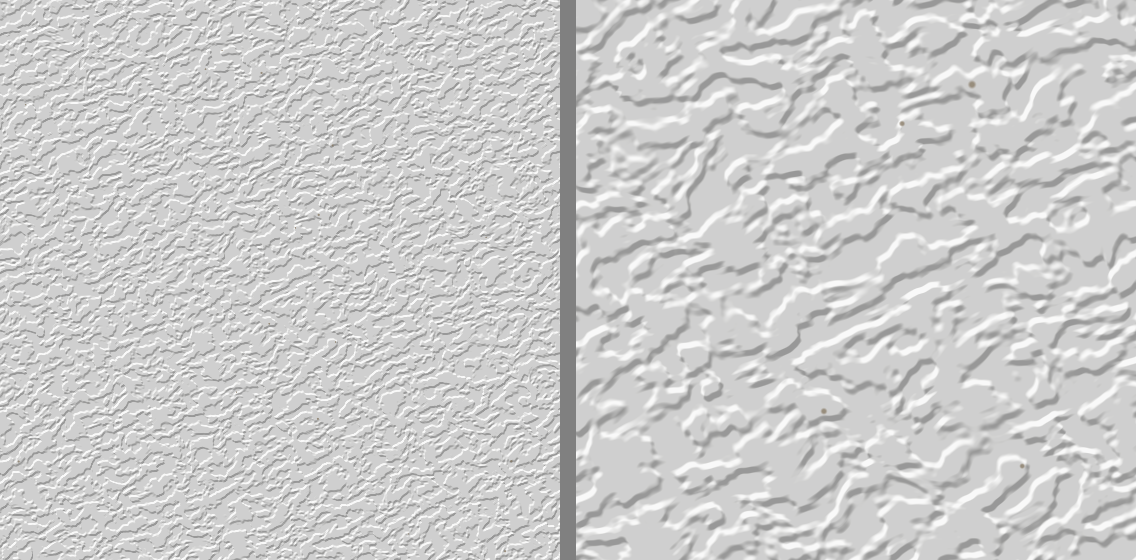
Left, the full canvas; right, a detail of the centre.
Give the GLSL for this texture, as a WebGL 1 fragment shader.

```glsl
precision highp float;
uniform vec2 u_resolution;

#define GRAIN_ANGLE 0.42
#define LIGHT_ANGLE 2.05
#define GRAIN_SCALE vec2(34.0, 62.0)
#define EDGE_REACH 0.0019
#define PLATEAU_SOFTNESS 0.13
#define FLAT_GREY vec3(0.812, 0.812, 0.81)
#define LIT_GAIN 0.165
#define SHADE_GAIN 0.215
#define SPECK_GRID 9.0
#define SPECK_CHANCE 0.25
#define SPECK_COLOR vec3(0.5, 0.44, 0.35)

vec2 hash2(vec2 cell) {
  vec2 k = vec2(dot(cell, vec2(127.1, 311.7)), dot(cell, vec2(269.5, 183.3)));
  return fract(sin(k) * 43758.5453);
}

float cornerSlope(vec2 cell, vec2 offset) {
  float angle = 6.28318 * hash2(cell).x;
  return dot(vec2(cos(angle), sin(angle)), offset);
}

float gradientNoise(vec2 p) {
  vec2 cell = floor(p);
  vec2 f = fract(p);
  vec2 w = f * f * f * (f * (f * 6.0 - 15.0) + 10.0);
  float low = mix(cornerSlope(cell, f),
                  cornerSlope(cell + vec2(1.0, 0.0), f - vec2(1.0, 0.0)), w.x);
  float high = mix(cornerSlope(cell + vec2(0.0, 1.0), f - vec2(0.0, 1.0)),
                   cornerSlope(cell + vec2(1.0, 1.0), f - vec2(1.0, 1.0)), w.x);
  return mix(low, high, w.y);
}

vec2 rotate(vec2 p, float angle) {
  float c = cos(angle);
  float s = sin(angle);
  return vec2(c * p.x + s * p.y, c * p.y - s * p.x);
}

// Plaster relief: stretched fractal noise cut into flat plateaus and hollows
float plasterHeight(vec2 p) {
  vec2 bend = vec2(gradientNoise(p * 19.0), gradientNoise(p * 19.0 + 41.3));
  vec2 q = rotate(p + 0.012 * bend, GRAIN_ANGLE) * GRAIN_SCALE;
  float relief = 0.12 * gradientNoise(p * 11.0 + 7.7);
  float amplitude = 1.0;
  for (int octave = 0; octave < 3; octave++) {
    relief += amplitude * gradientNoise(q);
    q = rotate(q, 0.15) * 1.93 + 17.3;
    amplitude *= 0.6;
  }
  return smoothstep(-PLATEAU_SOFTNESS, PLATEAU_SOFTNESS, relief);
}

// Rare tiny grit, at most one grain per grid cell
float speckMask(vec2 p) {
  vec2 cell = floor(p * SPECK_GRID);
  vec2 center = (cell + 0.1 + 0.8 * hash2(cell + 5.3)) / SPECK_GRID;
  vec2 trait = hash2(cell + 91.7);
  float radius = mix(0.0014, 0.0032, trait.y);
  float grain = 1.0 - smoothstep(0.3 * radius, radius, length(p - center));
  return grain * step(trait.x, SPECK_CHANCE);
}

void main() {
  vec2 p = gl_FragCoord.xy / min(u_resolution.x, u_resolution.y);

  // Emboss along the light direction
  vec2 toLight = EDGE_REACH * vec2(cos(LIGHT_ANGLE), sin(LIGHT_ANGLE));
  float slope = plasterHeight(p - toLight) - plasterHeight(p + toLight);
  float shading = slope > 0.0 ? LIT_GAIN * slope : SHADE_GAIN * slope;

  vec3 color = FLAT_GREY + shading;
  color = mix(color, SPECK_COLOR, 0.7 * speckMask(p));
  gl_FragColor = vec4(color, 1.0);
}
```
